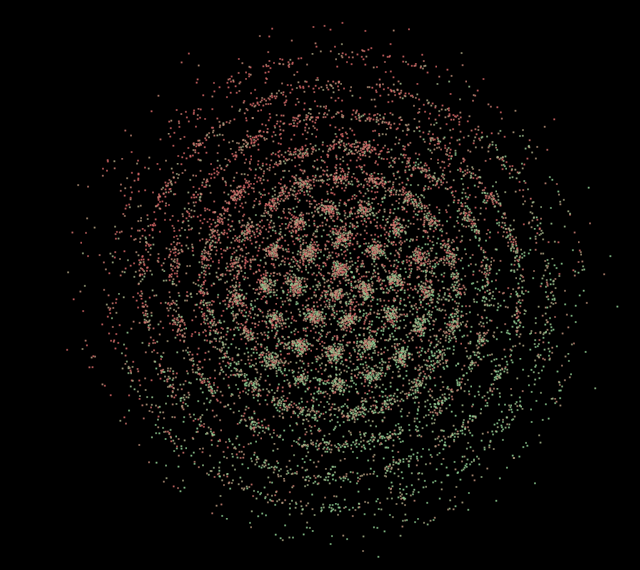
Write a WebGL 2 fragment shader that draws this background.

```glsl
#version 300 es
precision highp float;
uniform vec2 u_resolution;
out vec4 outColor;

const float TAU = 6.2831853;

// Four random values in 0..1 for one grid cell
vec4 hash4(vec2 cell) {
  uvec4 v = uvec4(ivec4(cell.xyxy) + ivec4(17, 59, 331, 713));
  v = v * 1664525u + 1013904223u;
  for (int i = 0; i < 2; i++) {
    v.x += v.y * v.w;
    v.y += v.z * v.x;
    v.z += v.x * v.y;
    v.w += v.y * v.z;
    v ^= v >> 16u;
  }
  return vec4(v >> 8u) / 16777216.0;
}

// Chance of a particle at p, measured from the centre of the disc
float density(vec2 p) {
  float r = length(p);
  float pitch = 0.0543;
  float outer = smoothstep(0.12, 0.3, r);

  // Single clockwise spiral arm, opening by one pitch per turn
  float turn = 0.5 - atan(p.y, p.x) / TAU + 0.35;
  float q = r / pitch - turn;
  float along = round(q) + turn;
  float across = (q - round(q)) * pitch;
  float arm = exp(-across * across / mix(0.00011, 0.00006, outer));

  // Knots at even steps of arc length, stretched into streaks further out
  float knot = pow(0.5 + 0.5 * cos(TAU * 2.7 * along * along), 2.4);
  float streak = 0.35 + 0.65 * pow(0.5 + 0.5 * cos(TAU * 1.45 * along * along), 1.5);
  knot = mix(knot, 0.75 * streak, outer);

  float falloff = exp(-r * r / 0.092) * smoothstep(0.5, 0.36, r);
  return 0.18 * falloff * (mix(0.62, 0.38, outer) + 5.0 * arm * knot);
}

void main() {
  vec2 uv = gl_FragCoord.xy / u_resolution.y;
  vec2 center = vec2(0.529 * u_resolution.x / u_resolution.y, 0.494);
  float cells = 456.0;
  vec2 grid = uv * cells;
  vec3 color = vec3(0.0);

  // Soft particles scattered over the neighbouring cells
  for (int y = -1; y <= 1; y++) {
    for (int x = -1; x <= 1; x++) {
      vec2 cell = floor(grid) + vec2(x, y);
      vec4 rnd = hash4(cell);
      vec2 p = (cell + 0.5) / cells - center;
      if (rnd.x < density(p)) {
        vec2 cover = clamp(1.2 - abs(grid - cell - rnd.yz), 0.0, 1.0);

        // Rose at the upper left, green at the lower right
        float tint = 0.46 + dot(p, vec2(0.65, -1.1)) + 1.3 * (rnd.w - 0.5);
        vec3 dust = mix(vec3(0.86, 0.41, 0.41), vec3(0.58, 0.84, 0.6), clamp(tint, 0.0, 1.0));
        color = mix(color, dust, 0.85 * cover.x * cover.y);
      }
    }
  }
  outColor = vec4(color, 1.0);
}
```
